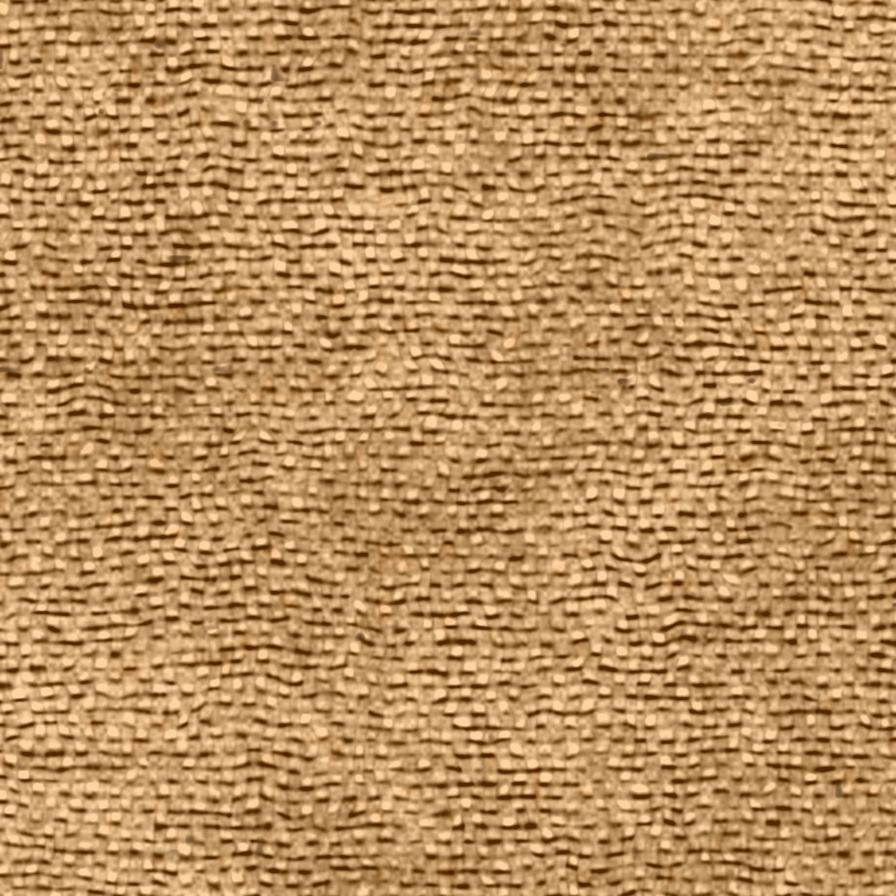
Give the GLSL for this texture, as a Shadertoy shader.

```glsl
// Coarse tan burlap: plain weave with short staggered slits between uneven yarns.

float hash(vec2 p) {
    vec3 q = fract(vec3(p.xyx) * 0.1031);
    q += dot(q, q.yzx + 33.33);
    return fract((q.x + q.y) * q.z);
}

float noise(vec2 p) {
    vec2 cell = floor(p), f = fract(p);
    f = f * f * (3.0 - 2.0 * f);
    return mix(mix(hash(cell), hash(cell + vec2(1, 0)), f.x),
               mix(hash(cell + vec2(0, 1)), hash(cell + vec2(1, 1)), f.x), f.y);
}

// Relief of the cloth as a brightness offset around the mid tone
float weave(vec2 uv) {
    // Threads wander, step at vertical seams and pinch
    vec2 t = uv * vec2(68.0, 63.0);
    t.y += 1.1 * noise(uv * vec2(4.0, 3.0)) + 0.5 * noise(uv * vec2(21.0, 9.0) + 7.0);
    t.y += 0.4 * noise(uv * vec2(46.0, 58.0) + 13.0);
    t.x += 1.8 * noise(uv * vec2(4.0, 7.0) + 31.0) + 0.9 * noise(uv * vec2(26.0, 36.0) + 3.0);

    // Slit below each raised yarn, closed where a vertical yarn crosses it
    float gap = floor(t.y + 0.5);
    float d = t.y - gap - 0.06;
    float stagger = 0.5 + 0.5 * cos(3.14159265 * (t.x + gap));
    float looseness = noise(vec2(t.x * 0.8, gap * 3.7));
    float open = smoothstep(0.25, 0.85, 0.55 * stagger + 0.75 * looseness - 0.1);
    float slit = (0.07 + 0.42 * open) * exp(-24.0 * d * d);

    // Raised stretch of horizontal yarn, each catching the light differently
    float row = floor(t.y);
    float y = t.y - row - 0.5;
    float column = floor(t.x + 0.5);
    float x = t.x - column;
    float over = 0.5 + 0.5 * cos(3.14159265 * (t.x + row));
    float body = 1.0 - 4.0 * y * y;
    float tuft = hash(vec2(column, row));
    float glint = body * body * over * (0.07 + 0.30 * tuft * tuft * (1.0 - 4.0 * x * x));

    // Groove at both sides of the vertical yarn
    float groove = 0.09 * body * exp(-30.0 * (abs(x) - 0.5) * (abs(x) - 0.5));
    return 0.115 - slit + glint - groove;
}

void mainImage(out vec4 fragColor, in vec2 fragCoord) {
    vec2 uv = fragCoord / iResolution.xy;

    // Average four samples to smooth the thread edges
    float relief = 0.0;
    for (int i = 0; i < 4; i++) {
        vec2 offset = vec2(i % 2, i / 2) * 0.5 - 0.25;
        relief += 0.25 * weave((fragCoord + offset) / iResolution.xy);
    }

    // Tighter patches show shallower gaps
    float patchiness = noise(uv * vec2(15.0, 7.0) + 17.0);
    float shade = relief * mix(0.75, 1.3, patchiness) + 0.015;

    // Fine fibres, then broad tonal drift
    shade += 0.20 * (noise(uv * vec2(140.0, 210.0)) - 0.5);
    shade += 0.16 * (noise(uv * vec2(230.0, 190.0) + 50.0) - 0.5);
    shade += 0.11 * (noise(uv * vec2(24.0, 34.0) + 80.0) - 0.5);
    shade += 0.08 * (noise(uv * vec2(6.0, 5.0) + 11.0) - 0.5);
    vec3 color = vec3(0.69, 0.53, 0.33) + clamp(shade, -0.38, 0.30);

    // Faint rusty tint and sparse dark flecks
    float rust = smoothstep(0.75, 1.0, noise(uv * vec2(40.0, 52.0) + 23.0));
    color -= rust * vec3(0.02, 0.05, 0.06);
    float fleck = smoothstep(0.80, 1.0, noise(uv * vec2(62.0, 80.0) + 61.0))
                * smoothstep(0.65, 0.85, noise(uv * 17.0 + 5.0));
    color = mix(color, vec3(0.32, 0.18, 0.06), 0.7 * fleck);

    fragColor = vec4(clamp(color, 0.0, 1.0), 1.0);
}
```
